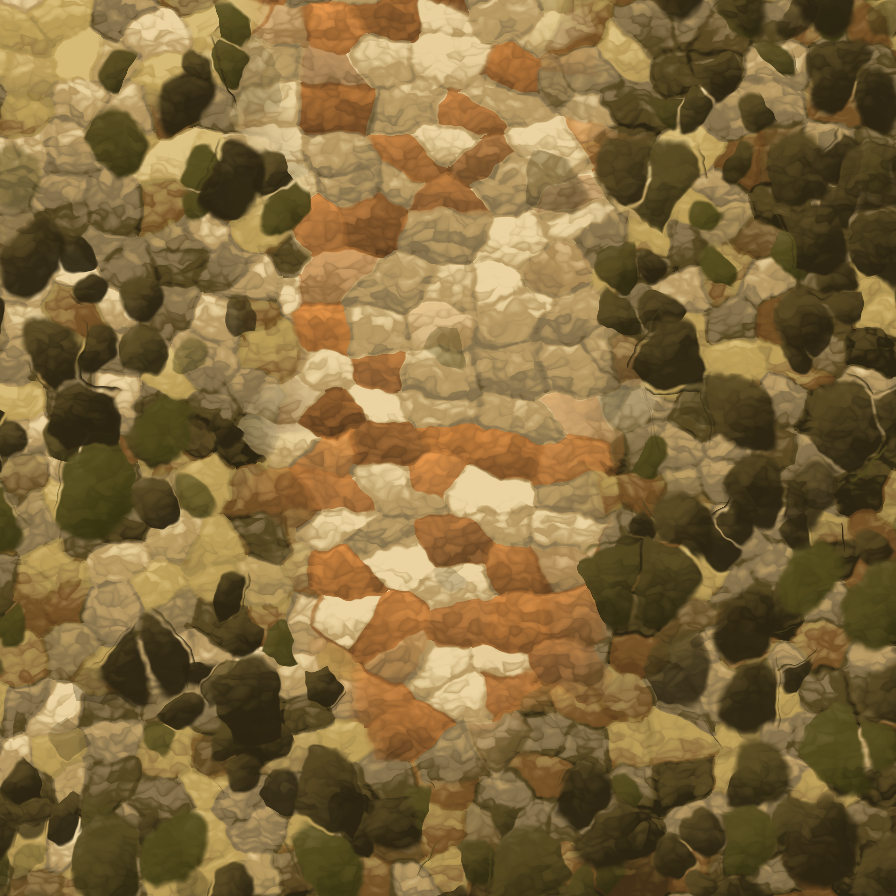
Write a WebGL 1 fragment shader that draws this texture.

```glsl
precision highp float;
// A bed of pebbles: a pale and rusty column of flat stones among dark mossy ones.
uniform vec2 u_resolution;

const vec3 DARK  = vec3(0.17, 0.14, 0.065);
const vec3 MOSS  = vec3(0.34, 0.28, 0.13);
const vec3 STONE = vec3(0.53, 0.45, 0.30);
const vec3 TAN   = vec3(0.72, 0.60, 0.38);
const vec3 CREAM = vec3(0.92, 0.83, 0.63);
const vec3 RUST  = vec3(0.58, 0.36, 0.16);
const vec3 LEAF  = vec3(0.29, 0.30, 0.07);
const vec3 STRAW = vec3(0.76, 0.64, 0.30);

const vec2 FLAT_CELLS   = vec2(15.0, 21.0);  // stones of the column, per canvas
const vec2 GROUND_CELLS = vec2(19.0, 21.0);  // fragments around it
const vec2 BIG_CELLS    = vec2(12.5, 10.5);  // large dark pebbles
const vec2 SMALL_CELLS  = vec2(21.0, 19.0);  // small dark pebbles
const vec2 FIBRE_CELLS  = vec2(58.0, 92.0);  // fine surface streaks
const float FIBRE_STRENGTH = 0.34;
const float COLUMN_HALF_WIDTH = 0.185;

struct Grain {
  float dist;   // distance to the nearest centre, in cells
  float seam;   // zero on the border with the next grain
  vec2 offset;  // position inside the grain
  vec2 centre;  // grain centre on the canvas
  vec3 rnd;     // random values of the grain
};

vec3 hash3(vec2 p) {
  vec3 q = fract(p.xyx * vec3(0.1031, 0.1030, 0.0973));
  q += dot(q, q.yxz + 33.33);
  return fract((q.xxy + q.yzz) * q.zyx);
}

// Layered sines, roughly -1 to 1.
float waves(vec2 p) {
  float sum = 0.0, amp = 0.5;
  for (int i = 0; i < 4; i++) {
    sum += amp * sin(p.x + 1.3 * sin(p.y * 0.9)) * cos(p.y - 0.8 * sin(p.x * 1.1));
    p = mat2(1.3, 1.2, -1.2, 1.3) * p + 2.7;
    amp *= 0.6;
  }
  return sum;
}

// Cellular noise; values blend across seams so that borders stay smooth.
Grain grains(vec2 p, vec2 cells, float seed) {
  vec2 q = p * cells, cell = floor(q);
  float d1 = 9.0, d2 = 9.0;
  vec2 o1 = vec2(0.0), o2 = o1, c1 = o1, c2 = o1;
  vec3 r1 = vec3(0.0), r2 = r1;
  for (int j = -1; j <= 1; j++) {
    for (int i = -1; i <= 1; i++) {
      vec2 id = cell + vec2(float(i), float(j));
      vec3 r = hash3(id + seed);
      vec2 c = id + 0.5 + 0.75 * (r.xy - 0.5);
      vec2 o = q - c;
      float tilt = (r.z - 0.5) * 0.9;
      float d = length(vec2(o.x + tilt * o.y, o.y));
      vec3 pick = hash3(id + seed + 71.0);
      if (d < d1) {
        d2 = d1; o2 = o1; c2 = c1; r2 = r1;
        d1 = d; o1 = o; c1 = c; r1 = pick;
      } else if (d < d2) {
        d2 = d; o2 = o; c2 = c; r2 = pick;
      }
    }
  }
  float blend = 0.5 * (1.0 - smoothstep(0.0, 0.13, d2 - d1));
  return Grain(d1, d2 - d1, mix(o1, o2, blend), mix(c1, c2, blend) / cells, mix(r1, r2, blend));
}

vec3 ramp(float t) {
  vec3 c = mix(DARK, MOSS, smoothstep(0.0, 0.25, t));
  c = mix(c, STONE, smoothstep(0.25, 0.48, t));
  c = mix(c, TAN, smoothstep(0.48, 0.7, t));
  return mix(c, CREAM, smoothstep(0.7, 0.95, t));
}

// One inside the pale column, which tapers towards the bottom.
float column(vec2 p) {
  float halfWidth = COLUMN_HALF_WIDTH * smoothstep(0.04, 0.38, p.y);
  float axis = 0.5 - 0.05 * smoothstep(0.7, 1.0, p.y);
  float d = abs(p.x - axis) - halfWidth + 0.05 * waves(p * 13.0);
  return 1.0 - smoothstep(-0.035, 0.035, d);
}

// Lays dark pebbles of one size over the colour below.
vec3 darkPebbles(vec3 below, vec2 p, vec2 cells, float seed, float share, float fibre) {
  Grain g = grains(p, cells, seed);
  float cluster = share + 0.45 * waves(g.centre * 9.0 + 1.7) + 0.14 * (g.centre.x - g.centre.y);
  float present = smoothstep(-0.04, 0.04, cluster * (1.0 - 0.97 * column(g.centre)) - g.rnd.x);
  float radius = mix(0.4, 0.66, g.rnd.y);
  float cover = present * smoothstep(radius, radius - 0.11, g.dist) * smoothstep(0.0, 0.09, g.seam);
  float sheen = 0.2 * g.rnd.z + 0.28 * g.offset.y - 0.15 * g.offset.x + 0.4 * fibre;
  vec3 body = mix(ramp(sheen + 0.02), LEAF, 0.4 * smoothstep(0.55, 0.9, g.rnd.z));
  return mix(below, body, cover * 0.95);
}

void main() {
  vec2 p = gl_FragCoord.xy / u_resolution;
  vec2 w = p + 0.009 * vec2(waves(p * 38.0), waves(p.yx * 41.0 + 5.0));
  Grain f = grains(w + 0.006 * waves(p * 70.0), FIBRE_CELLS, 13.0);
  float fibre = FIBRE_STRENGTH * (0.6 * f.rnd.x + 0.4 * f.seam - 0.42);

  // Broken ground: brighter at the upper left, duller at the lower right.
  Grain g = grains(w, GROUND_CELLS, 29.0);
  float light = 0.5 + 0.24 * (p.y - 0.5) - 0.2 * (p.x - 0.5) + 0.12 * waves(p * 7.0);
  float tone = light + 0.6 * (g.rnd.x - 0.5) + 0.22 * g.offset.y + fibre;
  vec3 colour = ramp(tone - 0.16 * (1.0 - smoothstep(0.0, 0.2, g.seam)));
  vec3 tint = mix(RUST, STRAW, smoothstep(0.3, 0.6, tone));
  colour = mix(colour, tint, 0.5 * smoothstep(0.5, 0.75, g.rnd.y));

  // Flat stones of the column, rustier towards its foot.
  Grain s = grains(w, FLAT_CELLS, 5.0);
  float paleTone = 0.58 + 0.42 * s.rnd.x + 0.2 * s.offset.y + 0.9 * fibre;
  paleTone -= 0.17 * (1.0 - smoothstep(0.0, 0.18, s.seam)) + 0.22 * smoothstep(0.32, 0.1, p.y);
  float rustShare = mix(0.6, 0.24, smoothstep(0.25, 0.7, s.centre.y));
  float rusty = smoothstep(-0.08, 0.08, rustShare - s.rnd.y);
  vec3 rust = RUST * (0.85 + 0.4 * s.rnd.z + 0.35 * s.offset.y + 1.2 * fibre);
  vec3 flatStone = mix(ramp(paleTone), rust, 0.88 * rusty);
  colour = mix(colour, flatStone, column(mix(p, s.centre, 0.7)));

  colour = darkPebbles(colour, w, SMALL_CELLS, 47.0, 0.3, fibre);
  colour = darkPebbles(colour, w, BIG_CELLS, 83.0, 0.52, fibre);
  gl_FragColor = vec4(clamp(colour, 0.0, 1.0), 1.0);
}
```
